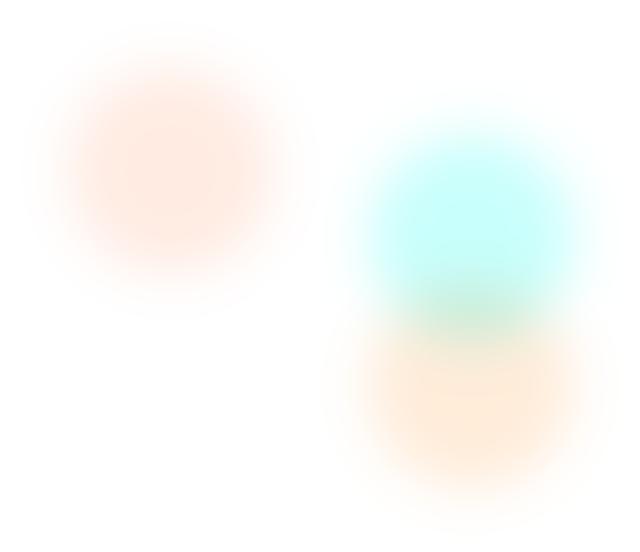
This background is drawn by a Shadertoy shader. Its source:

```glsl
// Three soft pastel discs, peach, aqua and apricot, on a white ground.
// Each disc has a Gaussian-blurred rim and tints the ground by multiplying,
// so the aqua and apricot discs mix to a pale green where they overlap.

// Coverage of a disc whose rim is blurred; tanh approximates the Gaussian integral.
float blurredDisc(vec2 p, vec2 center, float radius, float blur) {
    float t = clamp((distance(p, center) - radius) / blur, -4.0, 4.0);
    return 0.5 - 0.5 * tanh(0.798 * (t + 0.0447 * t * t * t));
}

// White outside the disc, its tint inside.
vec3 glow(vec2 p, vec2 center, vec3 tint) {
    return mix(vec3(1.0), tint, blurredDisc(p, center, 0.179, 0.047));
}

void mainImage(out vec4 fragColor, in vec2 fragCoord) {
    // Units of the canvas height, origin at the lower left
    vec2 p = fragCoord / iResolution.y;

    vec3 color = vec3(1.0);
    color *= glow(p, vec2(0.309, 0.691), vec3(1.0, 0.922, 0.886));   // peach
    color *= glow(p, vec2(0.854, 0.570), vec3(0.784, 1.0, 0.988));   // aqua
    color *= glow(p, vec2(0.852, 0.302), vec3(1.0, 0.925, 0.850));   // apricot

    fragColor = vec4(color, 1.0);
}
```
